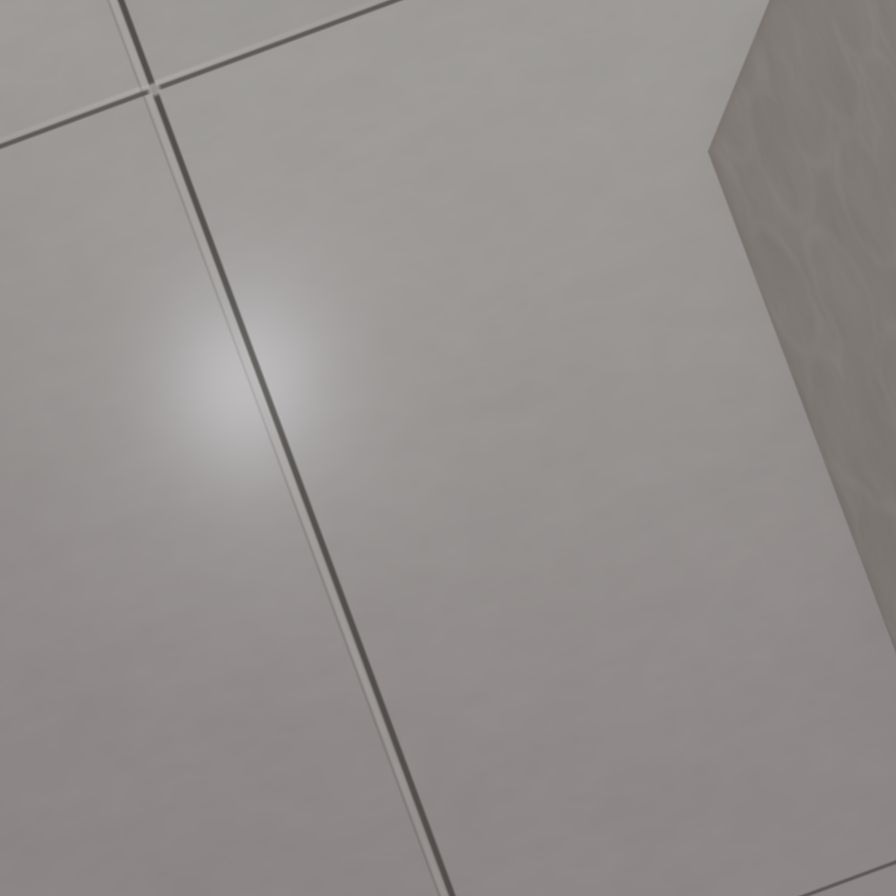
Give the GLSL for this texture, as a Shadertoy shader.

```glsl
#define TILE 1.096                    // tile side
#define CROSSING vec2(0.172, 0.900)   // where two joints meet
#define AXIS vec2(0.938, 0.347)       // direction of the tile rows
#define JOINT_WIDTH 0.0034            // half width of the dark gap
#define JOINT_COLOR vec3(0.30, 0.29, 0.28)
#define BEVEL_COLOR vec3(0.69, 0.68, 0.66)
#define FLOOR_LOW vec3(0.548, 0.527, 0.525)
#define FLOOR_HIGH vec3(0.615, 0.605, 0.595)
#define GLOW_CENTER vec2(0.275, 0.575)
#define GLOW_COLOR vec3(0.75, 0.745, 0.75)
#define PANEL_CORNER vec2(0.790, 0.831)
#define PANEL_COLOR vec3(0.495, 0.472, 0.455)

vec2 hash2(vec2 p) {
    p = vec2(dot(p, vec2(127.1, 311.7)), dot(p, vec2(269.5, 183.3)));
    return fract(sin(p) * 43758.5);
}

// Distance to the nearest scattered cell point
float cellular(vec2 p) {
    vec2 cell = floor(p), f = fract(p);
    float nearest = 2.0;
    for (int y = -1; y <= 1; y++)
        for (int x = -1; x <= 1; x++) {
            vec2 o = vec2(x, y);
            nearest = min(nearest, length(o + hash2(cell + o) - f));
        }
    return nearest;
}

// Soft clouds from layered, rotated sines, about -1 to 1
float clouds(vec2 p) {
    float sum = 0.0, amp = 0.5;
    for (int i = 0; i < 5; i++) {
        sum += amp * sin(p.x + 1.3 * sin(p.y)) * cos(p.y + 0.7 * sin(p.x));
        p = mat2(1.3, 1.2, -1.2, 1.3) * p + 2.7;
        amp *= 0.65;
    }
    return sum;
}

float stripe(float d, float halfWidth, float soft) {
    return 1.0 - smoothstep(halfWidth - soft, halfWidth + soft, abs(d));
}

vec3 floorColor(vec2 p, float soft) {
    vec2 q = vec2(dot(p - CROSSING, AXIS), dot(p - CROSSING, vec2(-AXIS.y, AXIS.x)));
    vec2 line = round(q / TILE);
    vec2 d = q - TILE * line;

    // Glaze: tonal fall-off, tile tone and faint mottling
    float light = smoothstep(0.0, 1.0, p.y * 0.92 + 0.10 * sin(3.14 * p.x));
    vec3 color = mix(FLOOR_LOW, FLOOR_HIGH, light);
    color += 0.008 * (hash2(floor(q / TILE)).x - 0.5);
    color += 0.006 * clouds(q * vec2(16.0, 26.0));
    color += 0.008 * (cellular(q * vec2(22.0, 45.0)) - 0.5);

    // Reflected lamp: tight core in a wide halo
    vec2 g = (p - GLOW_CENTER) * vec2(1.0, 0.85);
    float r2 = dot(g, g);
    float glow = 0.72 * exp(-r2 / 0.0075) + 0.22 * exp(-r2 / 0.035);
    color = mix(color, GLOW_COLOR, glow);

    // Lit bevels beside the gaps, brightest near the crossing on the rows
    float fade = exp(-5.0 * abs(q.x));
    float near = 1.0 - smoothstep(0.0, 0.5, abs(line.y));
    float rowBevel = stripe(d.y - 0.0065, 0.0022, soft + 0.0015) * fade * near;
    float columnBevel = stripe(d.x + 0.0085, 0.0035, soft + 0.0025);
    columnBevel *= 0.35 + 0.2 * clouds(vec2(q.y * 9.0, 1.0));
    color = mix(color, BEVEL_COLOR, max(0.85 * rowBevel, columnBevel));
    color -= 0.07 * stripe(d.x + 0.0135, 0.0012, soft + 0.001);

    // Dark gaps, with a small filled spot at the crossing
    float rowGap = stripe(d.y, JOINT_WIDTH * mix(0.55, 0.75, near), soft + 0.001);
    float columnGap = stripe(d.x, JOINT_WIDTH, soft + 0.0012);
    float gap = max(0.8 * rowGap, 0.95 * columnGap);
    float filled = 1.0 - smoothstep(0.004, 0.010, length(d));
    color = mix(color, JOINT_COLOR + 0.08 * glow, gap * (1.0 - 0.75 * filled));
    return color + 0.04 * filled;
}

vec3 panelColor(vec2 p) {
    // Stone grain stretched along the slanted edge
    vec2 s = vec2(dot(p, vec2(0.936, 0.351)), dot(p, vec2(-0.351, 0.936)));
    s.x += 0.008 * clouds(s * 14.0);
    float grain = clouds(s * vec2(75.0, 18.0));
    float vein = 1.0 - smoothstep(0.0, 0.12, abs(cellular(s * vec2(22.0, 7.0)) - 0.55));
    vec3 color = PANEL_COLOR + 0.014 * grain + 0.012 * vein;
    return color + 0.03 * (p.y - 0.7);
}

void mainImage(out vec4 fragColor, in vec2 fragCoord) {
    vec2 p = fragCoord / iResolution.xy;
    float soft = 0.75 / min(iResolution.x, iResolution.y);

    // Upright panel bounded by two edges meeting at its corner
    vec2 k = p - PANEL_CORNER;
    float inside = min(dot(k, vec2(0.926, -0.378)), dot(k, vec2(0.936, 0.351)));

    vec3 color = floorColor(p, soft);
    color -= 0.016 * exp(-25.0 * max(-inside, 0.0));
    vec3 panel = panelColor(p) - 0.035 * exp(-180.0 * max(inside, 0.0));
    color = mix(color, panel, smoothstep(-soft - 0.001, soft + 0.001, inside));
    fragColor = vec4(clamp(color, 0.0, 1.0), 1.0);
}
```
